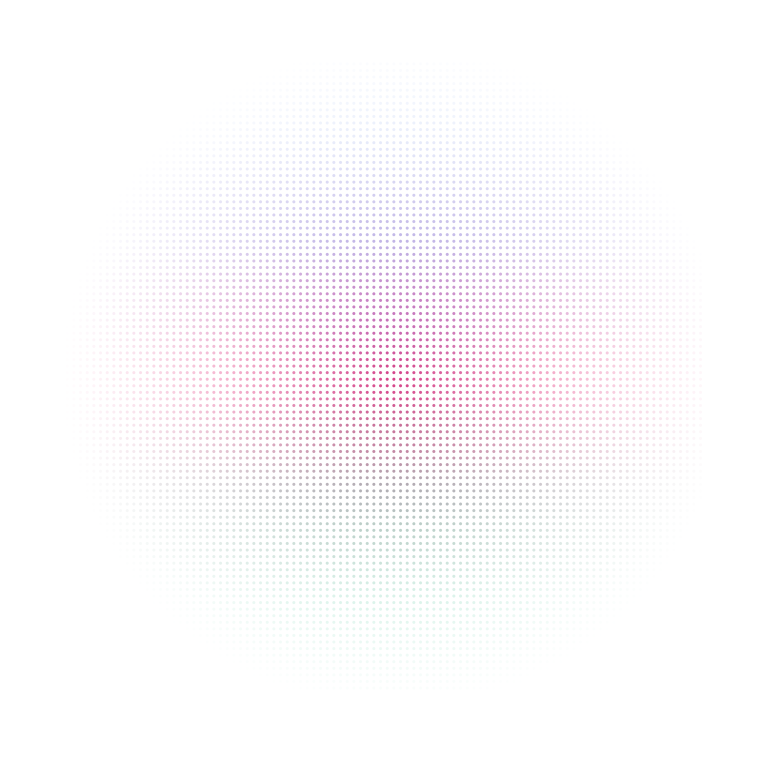
A three.js fragment shader for this background:

```glsl
varying vec2 vUv;

// Vertical ink gradient, from mint at the bottom to pale blue at the top
vec3 inkColor(float y) {
  vec3 ink = vec3(0.42, 0.82, 0.68);
  ink = mix(ink, vec3(0.40, 0.60, 0.53), smoothstep(0.20, 0.31, y));
  ink = mix(ink, vec3(0.44, 0.45, 0.48), smoothstep(0.30, 0.36, y));
  ink = mix(ink, vec3(0.68, 0.29, 0.47), smoothstep(0.35, 0.43, y));
  ink = mix(ink, vec3(0.82, 0.19, 0.49), smoothstep(0.42, 0.50, y));
  ink = mix(ink, vec3(0.68, 0.26, 0.65), smoothstep(0.50, 0.61, y));
  ink = mix(ink, vec3(0.50, 0.42, 0.81), smoothstep(0.60, 0.70, y));
  return mix(ink, vec3(0.56, 0.68, 0.93), smoothstep(0.70, 0.87, y));
}

void main() {
  // Nearest dot of the grid
  vec2 pitch = 1.0 / vec2(115.2, 116.9);
  vec2 gridOrigin = vec2(0.0007, 0.6602);
  vec2 dotCenter = gridOrigin + floor((vUv - gridOrigin) / pitch + 0.5) * pitch;
  float dotMask = 1.0 - smoothstep(0.0011, 0.0028, length(vUv - dotCenter));

  // Radial fade, cut off by a frame at the top, bottom and right
  float radius = length(dotCenter - vec2(0.514, 0.510));
  float fade = pow(max(1.0 - radius / 0.435, 0.0), 1.2);
  float frame = step(dotCenter.x, 0.917)
    * step(0.102, dotCenter.y) * step(dotCenter.y, 0.920);

  // Warmer pink towards both sides of the middle band
  vec3 ink = inkColor(dotCenter.y);
  float sideGlow = smoothstep(0.08, 0.22, abs(dotCenter.x - 0.51))
    * exp(-pow((dotCenter.y - 0.51) / 0.07, 2.0));
  ink = mix(ink, vec3(0.93, 0.27, 0.53), 0.75 * sideGlow);

  float opacity = 0.92 * dotMask * fade * frame;
  gl_FragColor = vec4(mix(vec3(1.0), ink, opacity), 1.0);
}
```
